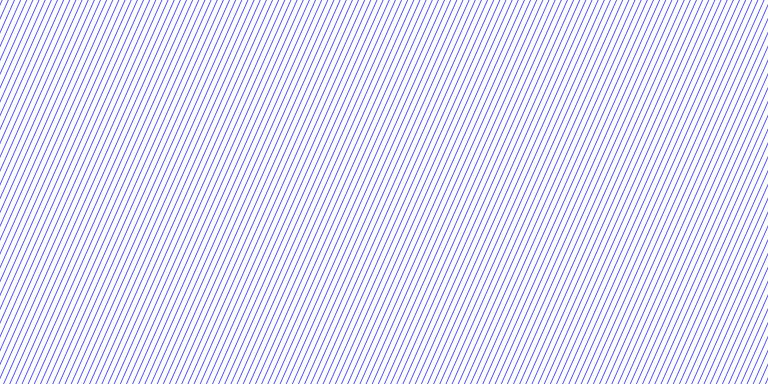
Write a Shadertoy shader that draws this pattern.

```glsl
const vec3 PAPER = vec3(1.0);
const vec3 INK = vec3(0.0, 0.0, 1.0);
const float LINES_ACROSS = 125.0;  // repeats along the canvas width
const float LINES_DOWN = 27.78;    // repeats along the canvas height
const float ASPECT = 2.0;          // width over height of the design
const float PHASE = 0.36;          // shift, in repeats, from the top left
const float LINE_SHARE = 0.114;    // line width as a share of one repeat
const float FILTER_WIDTH = 1.16;   // smoothing footprint in pixels
const int SUBSAMPLES = 4;          // per axis, inside each footprint

// Share of a span of the given width, centred at p, that lies on a hairline.
float hairlineCoverage(vec2 p, float span) {
    vec2 frequency = vec2(LINES_ACROSS / ASPECT, LINES_DOWN);
    float density = length(frequency);
    float repeatPos = dot(vec2(p.x, 1.0 - p.y), frequency) - PHASE;
    float dist = abs(fract(repeatPos + 0.5) - 0.5) / density;
    float halfLine = 0.5 * LINE_SHARE / density;
    float halfSpan = 0.5 * span;
    float overlap = min(dist + halfSpan, halfLine) - max(dist - halfSpan, -halfLine);
    return clamp(overlap / span, 0.0, 1.0);
}

void mainImage(out vec4 fragColor, in vec2 fragCoord) {
    float span = FILTER_WIDTH / (iResolution.y * float(SUBSAMPLES));
    float ink = 0.0;

    // Average the hairlines over the smoothing footprint
    for (int j = 0; j < SUBSAMPLES; j++) {
        for (int i = 0; i < SUBSAMPLES; i++) {
            vec2 offset = (vec2(i, j) + 0.5) / float(SUBSAMPLES) - 0.5;
            ink += hairlineCoverage((fragCoord + offset * FILTER_WIDTH) / iResolution.y, span);
        }
    }
    ink /= float(SUBSAMPLES * SUBSAMPLES);

    fragColor = vec4(mix(PAPER, INK, ink), 1.0);
}
```
